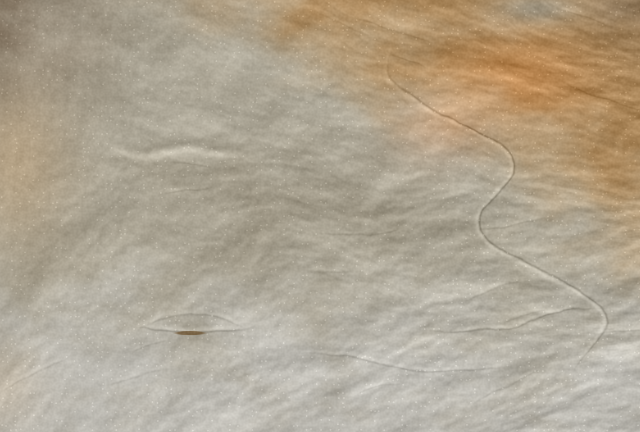
This texture is drawn by a WebGL 2 fragment shader. Its source:

```glsl
#version 300 es
precision highp float;
uniform vec2 u_resolution;
out vec4 fragColor;

const vec3 PALE = vec3(0.745, 0.735, 0.705);
const vec3 STONE = vec3(0.685, 0.662, 0.600);
const vec3 SHADE = vec3(0.615, 0.585, 0.515);
const vec3 TAN = vec3(0.715, 0.620, 0.485);
const vec3 OCHRE = vec3(0.665, 0.525, 0.350);
const vec3 UMBER = vec3(0.500, 0.440, 0.365);
const float RELIEF_GAIN = 0.0065;
const float RELIEF_STEP = 0.005;
const float GRAIN_GAIN = 0.035;
const float FLECK_CELLS = 95.0;
const float CREASE_WIDTH = 0.0028;
const int WRINKLES = 18;

vec2 hash2(vec2 p) {
    vec3 q = fract(p.xyx * vec3(0.1031, 0.1030, 0.0973));
    q += dot(q, q.yzx + 33.33);
    return fract((q.xx + q.yz) * q.zy);
}

vec2 gradient(vec2 cell) {
    float a = 6.28318 * hash2(cell).x;
    return vec2(cos(a), sin(a));
}

float noise(vec2 p) {
    vec2 i = floor(p), f = p - i;
    vec2 u = f * f * f * (f * (f * 6.0 - 15.0) + 10.0);
    vec2 e = vec2(1, 0);
    return mix(mix(dot(gradient(i), f), dot(gradient(i + e), f - e), u.x),
               mix(dot(gradient(i + e.yx), f - e.yx), dot(gradient(i + 1.0), f - 1.0), u.x), u.y);
}

float fbm(vec2 p) {
    float sum = 0.0, amp = 0.5;
    for (int i = 0; i < 5; i++) {
        sum += amp * noise(p);
        p = mat2(1.6, 1.1, -1.1, 1.6) * p + 17.3;
        amp *= 0.5;
    }
    return sum;
}

float sq(float x) { return x * x; }

float span(float a, float b, float x) {
    float soft = 0.25 * (b - a);
    return smoothstep(a, a + soft, x) * (1.0 - smoothstep(b - soft, b, x));
}

float blob(vec2 p, vec2 centre, vec2 radius) {
    vec2 d = (p - centre) / radius;
    return exp(-dot(d, d));
}

// Rolling skin-like surface; its folds tilt up at the bottom and down at the top
float height(vec2 p) {
    p.y += 0.35 * (p.x - 0.75) * (2.0 * p.y - 0.9);
    vec2 warp = 0.04 * vec2(noise(p * 4.0 + 5.0), noise(p * 4.0 + 41.0));
    float folds = fbm((p + warp) * vec2(4.5, 8.0));
    float fibres = noise((p + warp) * vec2(9.0, 62.0) + 3.0);
    return folds + 0.06 * fibres * blob(p, vec2(0.66, 0.53), vec2(0.2, 0.1));
}

// Dark groove with a lit lip on its positive side
float crease(float d) {
    float w = max(CREASE_WIDTH, 0.8 / u_resolution.y);
    return 0.6 * exp(-sq((d - 2.0 * w) / (2.0 * w))) - exp(-sq(d / w));
}

float creases(vec2 p) {
    vec2 q = p + 0.018 * vec2(fbm(p * 9.0), fbm(p * 9.0 + 31.0));
    // Long winding crack on the right
    float phase = 17.45 * (q.y - 0.64);
    float bend = 1.48 - 0.6 * q.y + 0.085 * cos(phase);
    float slope = -0.6 - 1.48 * sin(phase);
    float sum = 0.13 * crease((bend - q.x) / sqrt(1.0 + slope * slope)) * span(0.08, 0.92, p.y);
    // Shallow cracks and the pinched fold near the bottom
    sum += 0.10 * crease(q.y - 0.235 - 0.05 * smoothstep(1.15, 1.33, q.x)) * span(0.96, 1.42, p.x);
    sum += 0.08 * crease(q.y - 0.16 - 0.02 * cos(9.0 * q.x)) * span(0.66, 1.22, p.x);
    float arch = sq((q.x - 0.45) / 0.13);
    sum += 0.12 * crease(q.y - 0.228 - 0.015 * arch) * span(0.30, 0.60, p.x);
    sum += 0.07 * crease(q.y - 0.268 + 0.03 * arch) * span(0.31, 0.58, p.x);
    // Raised ridge on the left
    float ridge = q.y - 0.645 - 0.008 * sin(32.0 * q.x);
    sum += (0.11 * exp(-sq(ridge / 0.009)) - 0.06 * exp(-sq((ridge - 0.018) / 0.01))) * span(0.23, 0.57, p.x);
    // Scattered faint wrinkles
    for (int i = 0; i < WRINKLES; i++) {
        vec2 r = hash2(vec2(i, 7)), s = hash2(vec2(i, 23));
        vec2 d = q - r * vec2(1.48, 1.0);
        float reach = 0.05 + 0.08 * s.x;
        float tilt = mix(0.5, -0.5, r.y) + 0.4 * (s.y - 0.5);
        sum += 0.05 * crease(d.y - tilt * d.x - 2.0 * (s.x - 0.5) * d.x * d.x) * span(-reach, reach, d.x);
    }
    return sum;
}

void main() {
    vec2 p = gl_FragCoord.xy / u_resolution.y;
    float broad = fbm(p * 2.6 + 9.0), mottle = fbm(p * vec2(6.0, 9.0) + 50.0);

    // Pale base, greyer toward the top
    vec3 col = mix(PALE, STONE, smoothstep(0.08, 0.46, p.y + 0.35 * broad + 0.2 * mottle));
    float shade = blob(p, vec2(0.62, 0.53), vec2(0.5, 0.16)) + 0.5 * smoothstep(0.7, 1.0, p.y);
    col = mix(col, SHADE, clamp(0.65 * shade + 1.1 * mottle, 0.0, 0.9));

    // Warm stain across the upper right, with weaker traces on the left
    float side = dot(p - vec2(0.58, 1.0), vec2(0.515, 0.857)) + 0.22 * broad + 0.12 * mottle;
    float grey = blob(p, vec2(1.24, 0.98), vec2(0.13, 0.05));
    col = mix(col, TAN, smoothstep(-0.17, 0.06, side) * (1.0 - 0.8 * grey));
    col = mix(col, OCHRE, smoothstep(0.0, 0.26, side + 0.25 * mottle) * (1.0 - grey));
    float glow = blob(p, vec2(1.02, 0.70), vec2(0.11, 0.08)) + blob(p, vec2(1.2, 0.82), vec2(0.17, 0.1));
    col += vec3(0.065, 0.0, -0.035) * glow;
    col = mix(col, TAN, 0.7 * blob(p, vec2(0.03, 0.64), vec2(0.13, 0.2)) + 0.3 * blob(p, vec2(0.0, 0.1), vec2(0.1)));
    float corner = blob(p, vec2(0.0, 0.98), vec2(0.2, 0.2)) + 0.6 * blob(p, vec2(1.48, 1.0), vec2(0.13, 0.12));
    col = mix(col, UMBER, clamp(corner * (0.85 + mottle), 0.0, 1.0));

    // Light from the upper left
    vec2 toLight = RELIEF_STEP * vec2(-0.45, 0.89);
    float relief = (height(p - toLight) - height(p + toLight)) / (2.0 * RELIEF_STEP);
    col += RELIEF_GAIN * relief + creases(p);
    float slit = 1.0 - smoothstep(0.7, 1.2, length((p - vec2(0.44, 0.229)) / vec2(0.035, 0.005)));
    col = mix(col, UMBER * vec3(0.9, 0.8, 0.6), 0.8 * slit);

    // Fine grain and pale flecks
    col += GRAIN_GAIN * (noise(p * 170.0) + 0.8 * noise(p * 75.0 + 13.0));
    vec2 cell = floor(p * FLECK_CELLS), r = hash2(cell + 3.0);
    float fleck = length(fract(p * FLECK_CELLS) - 0.3 - 0.4 * r);
    col += 0.07 * step(0.84, hash2(cell + 71.0).y) * (1.0 - smoothstep(0.08, 0.3, fleck));
    fragColor = vec4(clamp(col, 0.0, 1.0), 1.0);
}
```
